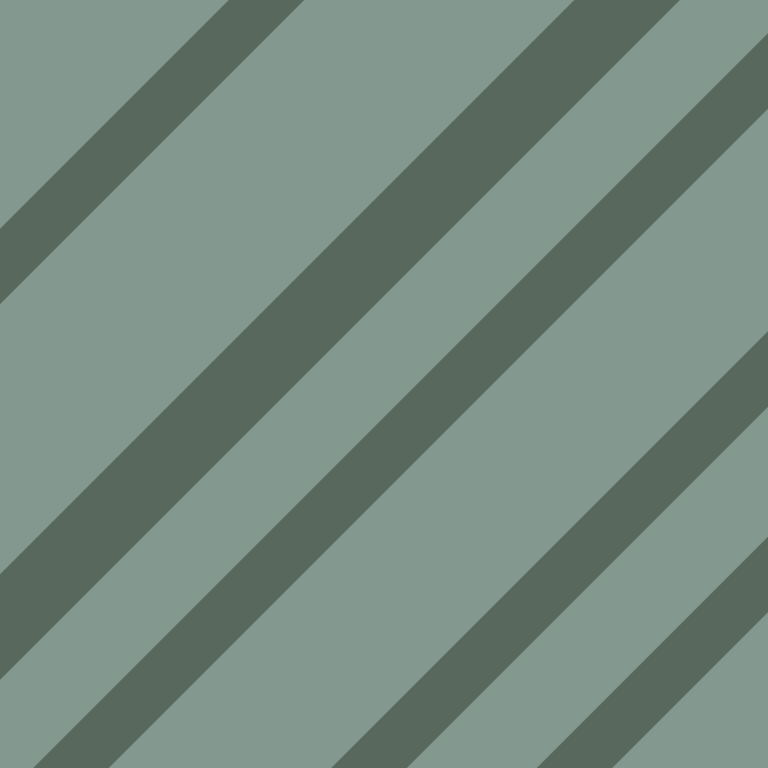
A Shadertoy shader for this pattern:

```glsl
#define GROUND_COLOUR vec3(0.514, 0.595, 0.557)
#define STRIPE_COLOUR vec3(0.349, 0.408, 0.365)
#define STRIPE_HALF_WIDTH 0.0348
#define STRIPE_COUNT 6

// Irregular stripe centres along the falling diagonal, from the upper left
// corner; the second and third overlap to form one broad band
const float STRIPE_CENTRES[STRIPE_COUNT] = float[](
    0.347, 0.797, 0.836, 1.0924, 1.4805, 1.748);

// Signed distance to the nearest stripe, negative inside
float stripeDistance(vec2 p) {
    float diagonal = p.x + 1.0 - p.y;
    float nearest = 1e3;
    for (int i = 0; i < STRIPE_COUNT; i++) {
        nearest = min(nearest, abs(diagonal - STRIPE_CENTRES[i]));
    }
    return nearest * inversesqrt(2.0) - STRIPE_HALF_WIDTH;
}

void mainImage(out vec4 fragColor, in vec2 fragCoord) {
    vec2 p = fragCoord / iResolution.y;

    // Edge softened over about one pixel
    float edge = 0.75 / iResolution.y;
    float stripe = 1.0 - smoothstep(-edge, edge, stripeDistance(p));

    fragColor = vec4(mix(GROUND_COLOUR, STRIPE_COLOUR, stripe), 1.0);
}
```
